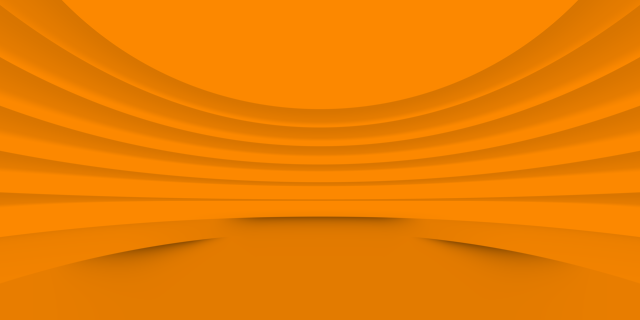
Write a Shadertoy shader that draws this background.

```glsl
// Orange curved hall: a bright ceiling disc, sagging wall ledges and a stepped floor.

const vec3 ORANGE = vec3(1.0, 0.54, 0.0);
const float BRIGHT = 0.99;
const float FLOOR_SHADE = 0.89;
const int LEDGES = 5;

// Coverage of the area below an edge; height is measured from that edge.
float below(float height, float soft) {
    return smoothstep(soft, -soft, height);
}

// Lower rim of the ceiling disc.
float discRim(float x) {
    const float radius = 1.125;
    return 0.659 + radius - sqrt(max(radius * radius - x * x, 0.0));
}

// Ledge curves flatten as they descend towards the floor.
float ledgeLine(float x, float k) {
    float centre = 0.6016 - 0.0594 * k + 0.0008 * k * k;
    float rise = 0.383 - 0.109 * k + 0.0047 * k * k;
    return centre + rise * x * x;
}

// Arched floor edge, highest in the middle.
float floorArch(float x, float crest, float drop) {
    return crest - drop * x * x;
}

// Shadow under a ledge, opening into a lit strip near its lower edge.
float ledgeShade(float depth, float darkPart) {
    float shadow = mix(0.848, 0.905, smoothstep(0.0, darkPart, depth));
    return mix(shadow, BRIGHT, smoothstep(0.75 * darkPart, 1.1 * darkPart, depth));
}

// Darkness that decays downward from an edge.
float contactShadow(float height, float reach) {
    return exp(-max(-height, 0.0) / reach);
}

void mainImage(out vec4 fragColor, in vec2 fragCoord) {
    vec2 p = fragCoord / iResolution.y;
    p.x -= 0.5 * iResolution.x / iResolution.y;
    float side = abs(p.x);
    float soft = 0.8 / iResolution.y;

    float upperArch = floorArch(p.x, 0.323, 0.064);
    float lowerArch = floorArch(p.x, 0.273, 0.159);

    // Ceiling disc and wall ledges, layered from top to bottom
    float shade = BRIGHT;
    float top = discRim(p.x);
    for (int i = 0; i <= LEDGES; i++) {
        float k = float(i);
        float bottom = i < LEDGES ? ledgeLine(p.x, k) : upperArch;
        float depth = clamp((top - p.y) / max(top - bottom, 0.001), 0.0, 1.0);
        float darkPart = max(0.87 - 0.155 * k, 0.09) + 0.24 * p.x * p.x;
        float band = ledgeShade(depth, darkPart);
        shade = mix(shade, band, below(p.y - top, soft));
        top = bottom;
    }

    // Wall dims slightly where it meets the floor
    float wallFoot = smoothstep(0.03, 0.0, p.y - upperArch);
    shade -= 0.035 * wallFoot * smoothstep(0.5, 0.1, side);

    // Raised floor step with a dark central contact shadow
    float stepHeight = p.y - upperArch;
    float stepDepth = smoothstep(0.0, 0.16, -stepHeight);
    float stepShade = mix(FLOOR_SHADE, mix(0.93, 0.95, stepDepth),
                          smoothstep(0.2, 0.65, side));
    float centreShadow = smoothstep(0.34, 0.16, side + 0.8 * stepHeight);
    stepShade -= 0.34 * centreShadow * contactShadow(stepHeight, 0.018);
    stepShade -= 0.05 * smoothstep(0.25, 0.6, side) * contactShadow(stepHeight, 0.012);
    shade = mix(shade, stepShade, below(stepHeight, soft));

    // Lower floor with two tapered side shadows
    float floorHeight = p.y - lowerArch;
    float taper = smoothstep(0.27, 0.42, side) * smoothstep(0.86, 0.46, side);
    float reach = mix(0.008, 0.032, smoothstep(0.28, 0.65, side));
    float floorShade = FLOOR_SHADE + 0.02 * smoothstep(0.5, 1.0, side);
    floorShade -= 0.36 * taper * contactShadow(floorHeight, reach);
    float floorMask = below(floorHeight, soft) * smoothstep(0.22, 0.3, side);
    shade = mix(shade, floorShade, floorMask);

    fragColor = vec4(ORANGE * shade, 1.0);
}
```
